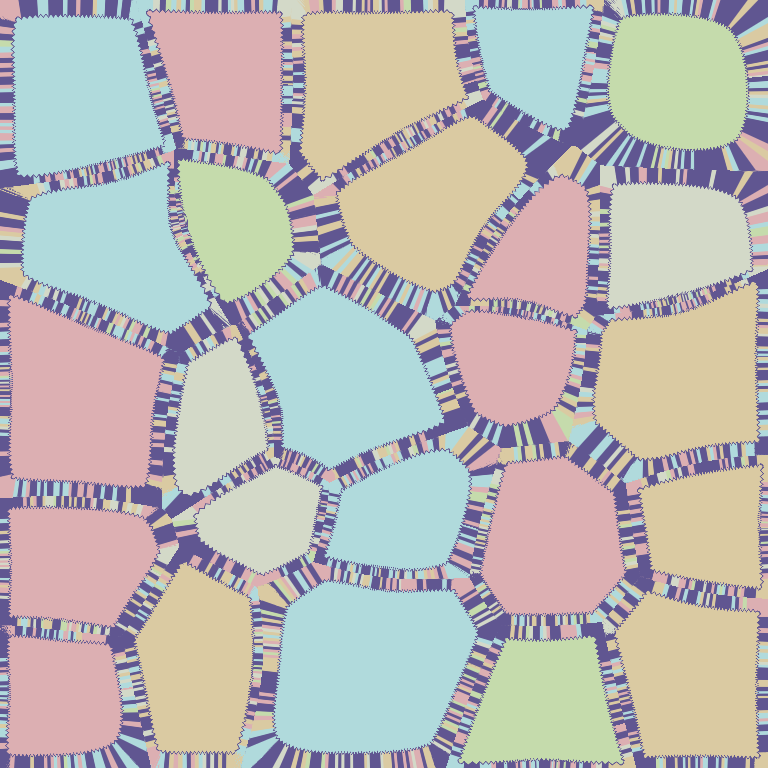
A WebGL 2 fragment shader for this pattern:

```glsl
#version 300 es
precision highp float;
uniform vec2 u_resolution;
out vec4 outColor;

const float TAU = 6.2831853, GRID = 5.0;
const int NEIGHBORS = 9, SEARCH_STEPS = 5;
const float RAY_WIDTH = 0.0038, TOOTH_HEIGHT = 0.004;
const vec3 PURPLE = vec3(0.376, 0.337, 0.570);
const vec3 PINK = vec3(0.862, 0.686, 0.698);
const vec3 BLUE = vec3(0.690, 0.855, 0.863);
const vec3 SAND = vec3(0.855, 0.792, 0.635);
const vec3 CHALK = vec3(0.828, 0.851, 0.785);
const vec3 GREEN = vec3(0.773, 0.859, 0.675);

float hash(vec2 p) {
    vec3 q = fract(p.xyx * 0.1031);
    q += dot(q, q.yzx + 33.33);
    return fract((q.x + q.y) * q.z);
}
float gradientNoise(float x, float seed) {
    float i = floor(x), f = x - i;
    float left = (2.0 * hash(vec2(i, seed)) - 1.0) * f;
    float right = (2.0 * hash(vec2(i + 1.0, seed)) - 1.0) * (f - 1.0);
    return mix(left, right, f * f * (3.0 - 2.0 * f));
}
vec4 smoothMin(vec4 a, vec4 b, float k) {
    vec4 h = max(k - abs(a - b), 0.0) / k;
    return min(a, b) - 0.25 * h * h * k;
}
vec3 paletteColor(float pick) {
    if (pick < 0.30) return PINK;
    if (pick < 0.55) return BLUE;
    if (pick < 0.79) return SAND;
    return pick < 0.91 ? CHALK : GREEN;
}
vec2 neighborOffset(int i) { return vec2(i % 3, i / 3) - 1.0; }
bool inGrid(vec2 cell) { return clamp(cell, 0.0, GRID - 1.0) == cell; }

// Site position in xy, weight in z
vec3 makeSite(vec2 cell) {
    vec2 jitter = vec2(hash(cell + 3.1), hash(cell + 41.7)) - 0.5;
    float shift = 0.24 * mod(cell.y, 2.0) - 0.12;
    vec2 center = (cell + 0.5 + 0.56 * jitter + vec2(shift, 0.0)) / GRID;
    return vec3(center, 0.08 * hash(cell + 73.9));
}
// Outline radii at four angles: inset weighted Voronoi border with a soft round cap
vec4 outlineRadii(vec4 angles, vec2 site, vec4 gaps[NEIGHBORS], float cap) {
    vec4 c = cos(angles), s = sin(angles);
    vec4 wallX = mix(vec4(site.x), vec4(1.0 - site.x), step(0.0, c)) / max(abs(c), 1e-4);
    vec4 wallY = mix(vec4(site.y), vec4(1.0 - site.y), step(0.0, s)) / max(abs(s), 1e-4);
    vec4 reach = min(wallX, wallY);
    for (int j = 0; j < NEIGHBORS; j++)
        reach = min(reach, gaps[j].w / max(gaps[j].z + gaps[j].x * c + gaps[j].y * s, 1e-4));
    vec4 roundCap = cap * (1.0 + 0.3 * sin(40.0 * site.x) * c * s);
    return max(smoothMin(0.9 * reach - 0.008, roundCap, 0.04), 0.012);
}
vec4 squaredDistances(float rho, vec4 radii, vec4 turn) {
    vec4 across = sin(0.5 * turn);
    return (rho - radii) * (rho - radii) + 4.0 * rho * radii * across * across;
}
// Distance to the outline and the angle of its nearest point
vec2 traceOutline(float rho, float angle, vec2 site, vec4 gaps[NEIGHBORS], float cap) {
    float turn = 0.0, span = 0.7;
    for (int k = 0; k < SEARCH_STEPS; k++) {
        vec4 t = turn + span * vec4(-1.0, -0.35, 0.35, 1.0);
        vec4 d = squaredDistances(rho, outlineRadii(angle + t, site, gaps, cap), t);
        vec2 a = d.x < d.y ? vec2(d.x, t.x) : vec2(d.y, t.y);
        vec2 b = d.z < d.w ? vec2(d.z, t.z) : vec2(d.w, t.w);
        turn = a.x < b.x ? a.y : b.y;
        span *= 0.45;
    }
    // Parabola through three close samples
    vec4 t = turn + span * vec4(-1.0, 0.0, 1.0, 0.0);
    vec4 d = squaredDistances(rho, outlineRadii(angle + t, site, gaps, cap), t);
    float bend = max(d.x - 2.0 * d.y + d.z, 1e-9);
    float move = clamp(0.5 * (d.x - d.z) / bend, -1.0, 1.0);
    float nearest = d.y + 0.5 * move * (d.z - d.x + move * bend);
    return vec2(sqrt(max(nearest, 0.0)), angle + turn + move * span);
}
vec3 rayColor(float ray, float id) {
    if (hash(vec2(ray, id * 5.3 + 2.0)) < 0.48) return PURPLE;
    float drift = gradientNoise(ray * 0.06, id * 7.3);
    return paletteColor(fract(0.6 * hash(vec2(ray + 9.0, id * 3.7)) + drift + 0.3 * id));
}
void main() {
    vec2 p = gl_FragCoord.xy / u_resolution;
    float halfPixel = 0.5 / u_resolution.y, closest = 1e9;
    // Owner of this pixel
    vec2 home = floor(p * GRID), owner = home;
    vec3 site = vec3(0.0);
    for (int i = 0; i < NEIGHBORS; i++) {
        vec2 cell = home + neighborOffset(i);
        vec3 candidate = makeSite(cell);
        float d = distance(p, candidate.xy) - candidate.z;
        if (inGrid(cell) && d < closest) { closest = d; site = candidate; owner = cell; }
    }
    // Border terms toward the surrounding sites
    vec4 gaps[NEIGHBORS];
    for (int i = 0; i < NEIGHBORS; i++) {
        vec2 cell = owner + neighborOffset(i);
        vec3 gap = makeSite(cell) - site;
        float power = 0.5 * (dot(gap.xy, gap.xy) - gap.z * gap.z);
        gaps[i] = inGrid(cell) && power > 1e-6 ? vec4(gap, power) : vec4(0.0, 0.0, 0.0, 1.0);
    }
    float id = owner.x + GRID * owner.y;
    float cap = mix(0.10, 0.19, hash(vec2(id, 8.0)));
    // Outline search, skipped deep inside the fill
    vec2 toPixel = p - site.xy;
    float rho = length(toPixel), angle = atan(toPixel.y, toPixel.x);
    float rim = outlineRadii(vec4(angle), site.xy, gaps, cap).x, dist = -1.0, along = 0.0;
    if (rho > rim - 0.01) {
        vec2 trace = traceOutline(rho, angle, site.xy, gaps, cap);
        vec4 quarters = 0.4 + 0.25 * TAU * vec4(0.0, 1.0, 2.0, 3.0);
        float meanRadius = dot(outlineRadii(quarters, site.xy, gaps, cap), vec4(0.25));
        dist = rho < rim ? -trace.x : trace.x;
        along = fract(trace.y / TAU) * floor(TAU * meanRadius / RAY_WIDTH);
    }
    // Rays, toothed rim and flat fill
    float blur = clamp(0.5 * fwidth(along), 0.02, 0.5), ray = floor(along);
    float blend = smoothstep(0.5 - blur, 0.5 + blur, fract(along));
    vec3 color = mix(rayColor(ray, id), rayColor(ray + 1.0, id), blend);
    float edge = dist - TOOTH_HEIGHT * abs(2.0 * fract(along) - 1.0);
    color = mix(PURPLE, color, smoothstep(-halfPixel, halfPixel, edge - 0.0016));
    vec3 fill = paletteColor(fract(id * 0.618034 + 0.1));
    outColor = vec4(mix(fill, color, smoothstep(-halfPixel, halfPixel, edge)), 1.0);
}
```
